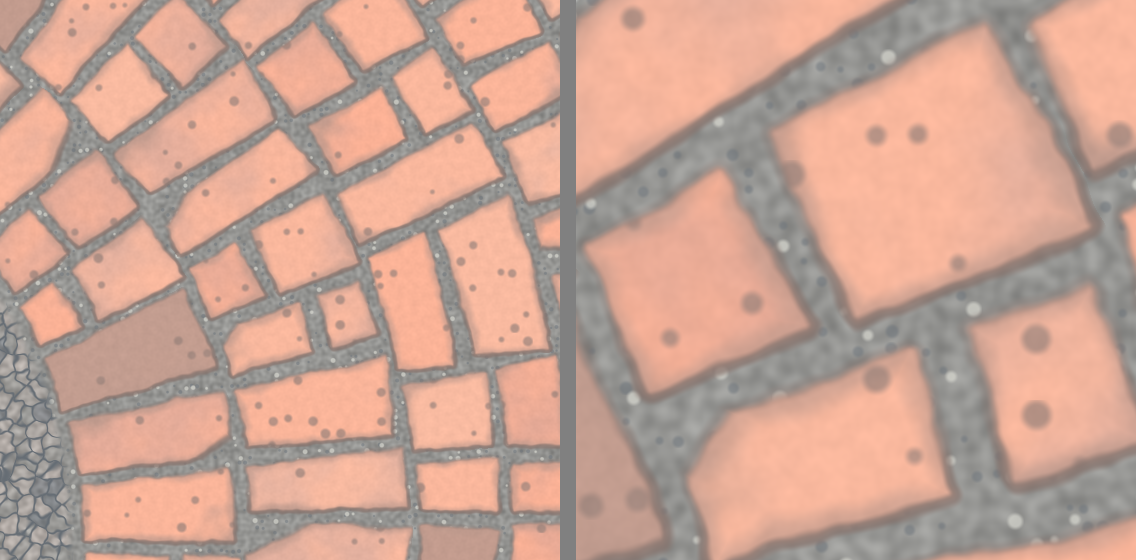
Left, the full canvas; right, a detail of the centre.
Write a Shadertoy shader that draws this texture.

```glsl
// Worn salmon brick paving fanned in rings, with grey mortar and a pebbled corner.

const vec3 SALMON = vec3(0.98, 0.715, 0.61);
const vec3 ROSE   = vec3(0.89, 0.68, 0.61);
const vec3 TAN    = vec3(0.74, 0.60, 0.55);
const vec3 UMBER  = vec3(0.60, 0.51, 0.48);
const vec3 MORTAR = vec3(0.58, 0.58, 0.57);
const vec3 GRIT   = vec3(0.70, 0.67, 0.65);
const vec3 SLATE  = vec3(0.42, 0.45, 0.48);

const vec2 FAN_CENTRE = vec2(-0.62, 0.05);
const float INNER_RADIUS = 0.755;
const vec2 BLOCK = vec2(0.30, 0.275); // radial and tangential size of a block

vec2 hash2(vec2 p) {
    vec3 q = fract(p.xyx * vec3(0.1031, 0.1030, 0.0973));
    q += dot(q, q.yzx + 33.33);
    return fract((q.xx + q.yz) * q.zy);
}

// Gradient noise, roughly -0.7 to 0.7
float corner(vec2 cell, vec2 offset) {
    float a = 6.2832 * hash2(cell).x;
    return dot(vec2(cos(a), sin(a)), offset);
}

float noise(vec2 p) {
    vec2 i = floor(p), f = p - i, u = f * f * (3.0 - 2.0 * f), e = vec2(0, 1);
    return mix(mix(corner(i, f), corner(i + e.yx, f - e.yx), u.x),
               mix(corner(i + e, f - e), corner(i + 1.0, f - 1.0), u.x), u.y);
}

float fbm(vec2 p) {
    return noise(p) + 0.5 * noise(p * 2.1 + 7.3) + 0.25 * noise(p * 4.3 + 19.1);
}

// Scattered round dots; chance is the share of grid cells that hold one
float specks(vec2 p, float scale, float chance) {
    vec2 g = p * scale, cell = floor(g), h = hash2(cell + 31.0);
    float radius = 0.14 + 0.2 * h.y;
    float d = length(g - cell - 0.35 - 0.3 * hash2(cell + 77.0));
    return step(h.x, chance) * smoothstep(radius + 0.15, radius - 0.1, d);
}

// Keeps the part of an interval that holds x, and tags the id with its side
void split(inout vec2 span, float x, float ratio, inout vec2 id, vec2 tag) {
    float cut = mix(span.x, span.y, ratio);
    if (x < cut) span.y = cut;
    else { span.x = cut; id += tag; }
}

// Signed distance to the local brick; also gives its id and place within it
float brickDistance(vec2 p, out vec2 id, out vec2 place) {
    vec2 v = p - FAN_CENTRE;
    float r = length(v) - INNER_RADIUS;
    float ring = max(floor(r / BLOCK.x), 0.0);
    float arc = atan(v.y, v.x) * (INNER_RADIUS + (ring + 0.5) * BLOCK.x)
              + BLOCK.y * hash2(vec2(ring, 5.0)).x;
    float row = floor(arc / BLOCK.y);
    vec2 q = vec2(r, arc);
    id = vec2(ring, row) * 8.0 + 40.0;

    // Halve each block lengthwise or upright, then halve some pieces again
    vec2 spanX = vec2(ring, ring + 1.0) * BLOCK.x;
    vec2 spanY = vec2(row, row + 1.0) * BLOCK.y;
    vec2 h = hash2(id);
    bool upright = h.x < (ring > 0.5 ? 0.32 : 0.12);
    if (upright) split(spanX, q.x, 0.42 + 0.16 * h.y, id, vec2(1, 0));
    else split(spanY, q.y, 0.44 + 0.12 * h.y, id, vec2(0, 1));
    vec2 k = hash2(id + 3.0);
    if (k.x < 0.42) {
        if (upright) split(spanY, q.y, 0.36 + 0.28 * k.y, id, vec2(0, 3));
        else split(spanX, q.x, 0.36 + 0.28 * k.y, id, vec2(3, 0));
    }

    // Uneven, slightly turned and tapered box, with an occasional broken corner
    vec2 a = hash2(id + 11.0), b = hash2(id + 23.0), c = hash2(id + 47.0);
    vec2 size = 0.5 * vec2(spanX.y - spanX.x, spanY.y - spanY.x) - 0.008 - 0.009 * a;
    q -= 0.5 * vec2(spanX.x + spanX.y, spanY.x + spanY.y) + 0.006 * (b - 0.5);
    q += 0.11 * (c.x - 0.5) * vec2(-q.y, q.x);
    place = q / size;
    size *= 1.0 + 0.12 * (c - 0.5) * place.yx;
    vec2 e = abs(q) - size + 0.005;
    float d = length(max(e, 0.0)) + min(max(e.x, e.y), 0.0) - 0.005;
    float chip = dot(place * sign(b - 0.5), vec2(0.8, 0.6)) - 0.65 - 0.4 * a.y;
    return c.y < 0.22 ? max(d, chip * min(size.x, size.y)) : d;
}

vec3 brickColor(vec2 p, float d, vec2 id, vec2 place) {
    vec2 h = hash2(id + 61.0), side = hash2(id + 83.0) - 0.5;
    float blotch = fbm(p * 9.0 + id);
    vec3 col = mix(SALMON, ROSE, smoothstep(0.45, 1.0, h.x + 0.45 * blotch));
    col += (h.y - 0.5) * vec3(0.01, -0.04, -0.05);
    col = mix(col, TAN, 0.85 * step(0.92, h.x));
    float grime = dot(place, normalize(side)) + 0.7 * blotch;
    col = mix(col, TAN, 0.8 * smoothstep(0.75, 1.45, grime));
    col = mix(col, TAN, 0.65 * smoothstep(-0.016, 0.0, d + 0.012 * blotch));
    col = mix(col, UMBER, 0.7 * specks(p, 42.0, 0.07));
    return col * (1.0 + 0.035 * noise(p * 75.0) + 0.02 * noise(p * 190.0));
}

vec3 mortarColor(vec2 p) {
    vec3 col = MORTAR * (1.0 + 0.1 * fbm(p * 28.0) + 0.2 * noise(p * 110.0));
    col = mix(col, SLATE, 0.5 * specks(p + 3.0, 95.0, 0.18));
    return mix(col, vec3(0.83, 0.83, 0.80), 0.75 * specks(p, 80.0, 0.09));
}

vec3 pebbleColor(vec2 p) {
    vec2 g = p * 36.0 + 0.3 * noise(p * 60.0), cell = floor(g), id = cell;
    float nearest = 9.0, second = 9.0;
    for (int n = 0; n < 9; n++) {
        vec2 c = cell + vec2(n % 3, n / 3) - 1.0;
        float d = length(g - c - hash2(c));
        if (d < nearest) { second = nearest; nearest = d; id = c; }
        else second = min(second, d);
    }
    vec2 h = hash2(id + 9.0);
    vec3 stone = mix(mix(MORTAR, GRIT, h.x), SLATE, 0.6 * step(0.82, h.y));
    stone *= 1.08 - 0.2 * nearest + 0.22 * noise(p * 85.0);
    return mix(SLATE * 0.95, stone, smoothstep(0.0, 0.22, second - nearest));
}

void mainImage(out vec4 fragColor, in vec2 fragCoord) {
    vec2 p = fragCoord / iResolution.y;

    // Rough edges come from a small warp of the plane
    vec2 warp = vec2(fbm(p * 14.0), fbm(p * 14.0 + 50.0));
    vec2 w = p + 0.006 * warp + 0.0025 * noise(p * 65.0);
    vec2 id, place;
    float d = brickDistance(w, id, place);

    // Ground: mortar joints, and pebbles inside the first ring
    float inner = length(w - FAN_CENTRE) - INNER_RADIUS;
    vec3 ground = mix(pebbleColor(p), mortarColor(p), smoothstep(-0.02, 0.0, inner));

    // Brick over ground, with a thin shaded rim that is stronger underneath
    vec3 col = mix(brickColor(p, d, id, place), ground, smoothstep(-0.003, 0.003, d));
    float under = 0.3 + 0.4 * smoothstep(0.3, -0.9, place.y);
    float rim = smoothstep(0.006, 0.001, abs(d - 0.001));
    col = mix(col, UMBER * 0.88, under * rim);
    fragColor = vec4(clamp(col, 0.0, 1.0), 1.0);
}
```
